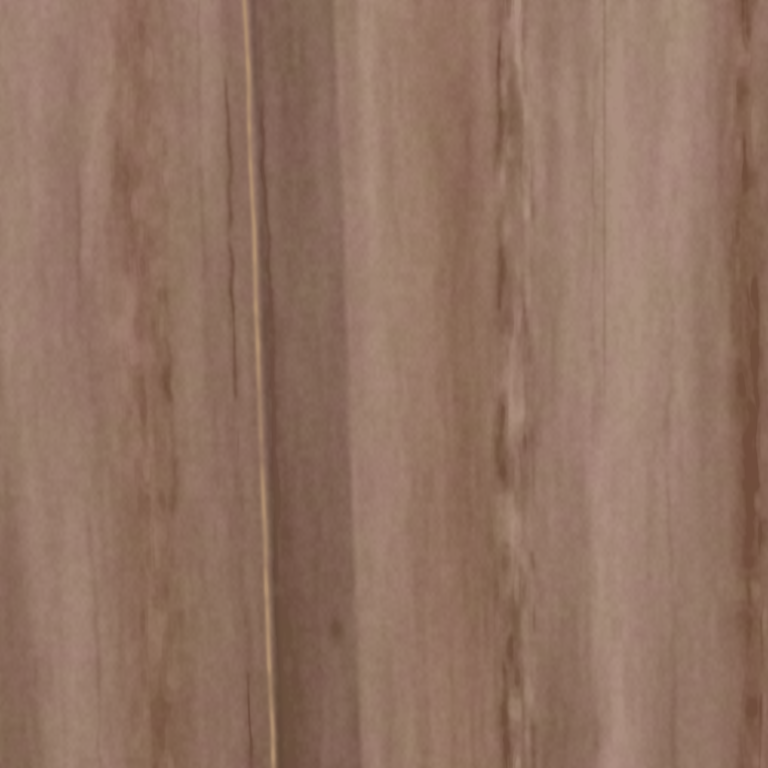
This texture is drawn by a WebGL 1 fragment shader. Its source:

```glsl
precision highp float;
// Soft brown wood veneer: upright boards that lean slightly, with a pale seam.
// Broad bands set the tone, stretched value noise adds the grain, and broken
// veins, short flecks and ragged oval figures gather in the dark streaks.
uniform vec2 u_resolution;

const vec3 MID_BROWN   = vec3(0.560, 0.442, 0.381);
const vec3 TONE_STEP   = vec3(0.160, 0.167, 0.169); // colour change per unit of tone
const vec3 WARM_SHIFT  = vec3(0.008, -0.002, -0.012);
const vec3 HUE_DRIFT   = vec3(-0.008, 0.010, -0.014);
const vec3 SEAM_COLOR  = vec3(0.690, 0.560, 0.440);
const float LEFT_LEAN  = 0.037;
const float RIGHT_LEAN = 0.020;
const float SEAM_X     = 0.319;
const float SEAM_WIDTH = 0.0034;
const float DARK_BOARD_END = 0.436;
const float FIGURE_X   = 0.668;
const float BASE_TONE   = 0.02;
const float BROAD_GRAIN = 0.48;
const float MID_GRAIN   = 0.36;
const float FINE_GRAIN  = 0.20;
const float SPECKLE     = 0.17;
const float FINE_SPECKLE = 0.13;
const float FLECK       = 0.36;
const int FAINT_VEINS = 8;
const int FIGURES = 3;

float hash(vec2 p) {
  vec3 q = fract(vec3(p.xyx) * 0.1031);
  q += dot(q, q.yzx + 33.33);
  return fract((q.x + q.y) * q.z);
}

// Value noise centred on zero.
float noise(vec2 p) {
  vec2 cell = floor(p);
  vec2 f = fract(p);
  f = f * f * (3.0 - 2.0 * f);
  float low = mix(hash(cell), hash(cell + vec2(1.0, 0.0)), f.x);
  float high = mix(hash(cell + vec2(0.0, 1.0)), hash(cell + vec2(1.0, 1.0)), f.x);
  return mix(low, high, f.y) - 0.5;
}

float bump(float x, float center, float width) {
  float d = (x - center) / width;
  return exp(-d * d);
}

float slab(float x, float left, float right, float blur) {
  return smoothstep(left - blur, left + blur, x)
       - smoothstep(right - blur, right + blur, x);
}

// Thin vertical streak that wavers, swells and breaks into dashes.
float vein(vec2 p, float center, float width, float seed) {
  float waver = 0.009 * noise(vec2(p.y * 5.0, seed))
              + 0.005 * noise(vec2(p.y * 32.0, seed + 5.0));
  float presence = noise(vec2(p.y * 4.0, seed + 9.0))
                 + 0.7 * noise(vec2(p.y * 26.0, seed + 13.0));
  float swell = 1.0 + noise(vec2(p.y * 14.0, seed + 17.0));
  return smoothstep(-0.15, 0.3, presence) * bump(p.x, center + waver, width * swell);
}

// Tall ragged oval: dark (or light) heart with a faint rim of opposite tone.
float figure(vec2 p, vec2 center, vec2 size) {
  vec2 q = p - center;
  q.x += 0.012 * noise(vec2(p.x * 40.0, p.y * 18.0));
  q.x += 0.007 * noise(vec2(p.x * 70.0, p.y * 55.0));
  q.x /= 0.5 + 0.5 * smoothstep(-size.y, size.y, -q.y);
  float d = length(q / size);
  float rim = bump(d, 1.35, 0.4) * smoothstep(-0.3, 0.3, noise(p * vec2(70.0, 30.0)));
  return 0.40 * rim - 0.50 * (1.0 - smoothstep(0.2, 1.2, d));
}

float broadBands(float x, float darkBoard) {
  return BASE_TONE
    + 0.22 * bump(x, 0.045, 0.050)
    - 0.26 * bump(x, 0.180, 0.045)
    - 0.16 * slab(x, 0.285, SEAM_X, 0.004)
    - 0.46 * darkBoard
    + 0.26 * bump(x, 0.475, 0.045)
    - 0.10 * bump(x, 0.600, 0.050)
    - 0.24 * bump(x, 0.655, 0.025)
    + 0.42 * bump(x, 0.830, 0.090)
    - 0.40 * bump(x, 0.965, 0.022);
}

void main() {
  vec2 uv = gl_FragCoord.xy / u_resolution;

  // Grain space follows the lean of the boards.
  float lean = LEFT_LEAN * (1.0 - smoothstep(0.45, 0.75, uv.x))
             + RIGHT_LEAN * smoothstep(0.85, 0.97, uv.x);
  vec2 p = vec2(uv.x - lean * (1.0 - uv.y), uv.y);
  float drift = p.x + 0.012 * noise(vec2(p.x * 9.0, p.y * 3.0))
              + 0.003 * noise(vec2(p.x * 30.0, p.y * 18.0));

  // Broad bands and grain.
  float edgeX = p.x + 0.004 * noise(vec2(p.y * 9.0, 2.0));
  float darkBoard = slab(edgeX, SEAM_X + 0.008, DARK_BOARD_END, 0.006);
  float tone = broadBands(mix(drift, p.x, darkBoard), darkBoard);
  tone += BROAD_GRAIN * noise(vec2(drift * 15.0, p.y * 1.6));
  tone += MID_GRAIN * noise(vec2(drift * 46.0, p.y * 3.6 + 7.0));
  tone += FINE_GRAIN * noise(vec2(drift * 125.0, p.y * 16.0 + 3.0));
  tone += SPECKLE * noise(uv * vec2(130.0, 100.0));
  tone += FINE_SPECKLE * noise(uv * vec2(250.0, 190.0) + 31.0);
  tone += 0.20 * (uv.y - 0.5);

  // Short dark and light flecks, dense only inside the figured streaks.
  float figured = bump(drift, 0.665, 0.026) + bump(drift, 0.968, 0.020)
                + 0.7 * bump(drift, 0.180, 0.040);
  float fleck = noise(vec2(drift * 95.0, p.y * 26.0 + 11.0));
  tone += FLECK * figured * (smoothstep(0.1, 0.4, fleck) - smoothstep(0.1, 0.4, -fleck));

  // Dark veins along the joints, then faint ones scattered between.
  tone -= 0.60 * vein(p, 0.200, 0.006, 1.0) * (1.0 - smoothstep(0.45, 0.70, p.y));
  tone -= 0.50 * vein(p, 0.286, 0.003, 2.0);
  tone -= 0.38 * vein(p, 0.334, 0.004, 6.0);
  tone -= 0.55 * vein(p, 0.648, 0.005, 3.0);
  tone -= 0.45 * vein(p, 0.690, 0.004, 7.0);
  tone -= 0.65 * vein(p, 0.963, 0.005, 4.0);
  tone -= 0.45 * vein(p, 0.974, 0.003, 8.0);
  tone -= 0.28 * bump(p.x, 0.787, 0.0025) * smoothstep(0.4, 0.6, p.y);
  for (int i = 0; i < FAINT_VEINS; i++) {
    float seed = float(i) + 20.0;
    tone -= 0.20 * vein(p, hash(vec2(seed, 3.0)), 0.004, seed);
  }

  // Oval figures up one streak, a wide one at upper left, a small knot.
  for (int i = 0; i < FIGURES; i++) {
    float k = float(i);
    float heart = mix(0.8, -0.7, mod(k, 2.0));
    tone += heart * figure(p, vec2(FIGURE_X, 0.18 + 0.33 * k), vec2(0.019, 0.10));
  }
  tone += 0.50 * figure(p, vec2(0.145, 0.76), vec2(0.034, 0.12));
  tone -= 0.55 * bump(length((p - vec2(0.408, 0.18)) * vec2(1.0, 0.7)), 0.0, 0.009);

  // Colour, with redder brown in the dark streaks and a greyer dark board.
  float warmth = bump(p.x, 0.17, 0.05) + bump(p.x, 0.58, 0.09)
               + bump(p.x, 0.965, 0.03) - 0.5 * darkBoard;
  vec3 color = MID_BROWN + TONE_STEP * clamp(tone, -0.80, 0.68) + WARM_SHIFT * warmth;
  color += HUE_DRIFT * (noise(vec2(drift * 18.0, p.y * 5.0 + 40.0)) + noise(uv * 34.0));

  // Pale broken seam with a soft shadow on its right.
  color *= 1.0 - 0.08 * bump(p.x, SEAM_X + 0.010, 0.005);
  float glow = 0.72 + 0.5 * noise(vec2(p.y * 14.0, 6.0)) + 0.6 * noise(vec2(p.y * 60.0, 8.0));
  float seam = bump(p.x + 0.002 * noise(vec2(p.y * 20.0, 4.0)), SEAM_X, SEAM_WIDTH);
  gl_FragColor = vec4(mix(color, SEAM_COLOR, clamp(seam * glow, 0.0, 1.0)), 1.0);
}
```
